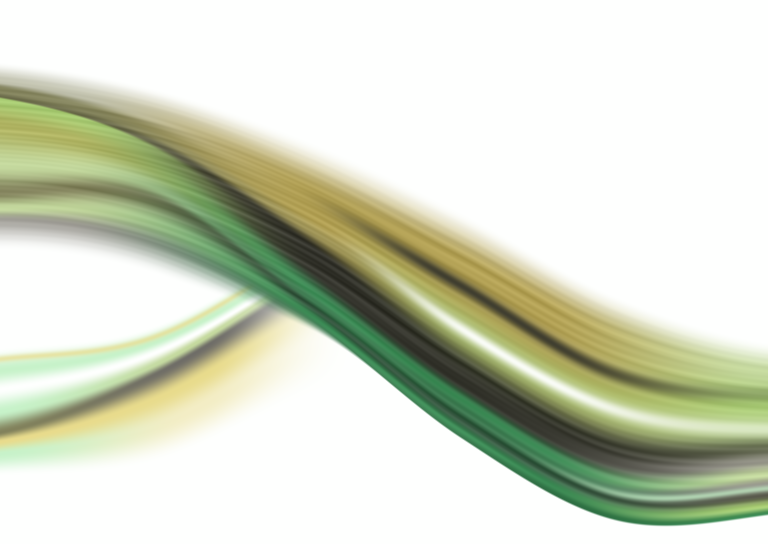
Write a WebGL 1 fragment shader that draws this background.

```glsl
precision highp float;
// Glossy green and gold ribbon sweeping over a pale crossing wisp on white.
uniform vec2 u_resolution;

const vec3 WHITE = vec3(0.995, 1.0, 0.995);
const vec3 INK = vec3(0.2, 0.2, 0.17);
const vec3 GREY = vec3(0.58, 0.57, 0.54);
const vec3 OLIVE = vec3(0.51, 0.51, 0.36);
const vec3 GOLD = vec3(0.70, 0.63, 0.33);
const vec3 YELLOW = vec3(0.91, 0.86, 0.55);
const vec3 LEAF = vec3(0.66, 0.80, 0.45);
const vec3 PALE = vec3(0.77, 0.85, 0.62);
const vec3 MINT = vec3(0.78, 0.95, 0.79);
const vec3 EMERALD = vec3(0.25, 0.56, 0.35);
const vec3 FOREST = vec3(0.20, 0.33, 0.24);
const float STREAK_AMOUNT = 0.16;
const vec2 STREAK_SCALE = vec2(3.0, 38.0);
const float SOFT_EDGE = 0.055;
const float CRISP_EDGE = 0.004;

// Gradient noise
vec2 gradientAt(vec2 cell) {
  float a = 6.2832 * fract(sin(dot(cell, vec2(127.1, 311.7))) * 4375.85);
  return vec2(cos(a), sin(a));
}

float gradientNoise(vec2 p) {
  vec2 i = floor(p), f = fract(p);
  vec2 u = f * f * f * (f * (f * 6.0 - 15.0) + 10.0);
  vec2 e = vec2(1.0, 0.0);
  float low = mix(dot(gradientAt(i), f), dot(gradientAt(i + e), f - e), u.x);
  float high = mix(dot(gradientAt(i + e.yx), f - e.yx),
                   dot(gradientAt(i + 1.0), f - 1.0), u.x);
  return mix(low, high, u.y);
}

// Catmull-Rom weights for knots at the given distances
vec4 splineWeights(vec4 d) {
  d = abs(d);
  vec4 inner = 1.0 + d * d * (1.5 * d - 2.5);
  vec4 outer = 2.0 + d * (-4.0 + d * (2.5 - 0.5 * d));
  return mix(inner, outer, step(1.0, d)) * step(d, vec4(2.0));
}

// Depth below the top of a curve with knots every fifth of the width
float curve(float x, vec4 a, vec4 b) {
  vec4 d = x * 5.0 + 1.0 - vec4(0.0, 1.0, 2.0, 3.0);
  return dot(a, splineWeights(d)) + dot(b, splineWeights(d - 4.0));
}

// Tone that changes from left through middle to right
vec3 along(vec2 k, vec3 left, vec3 middle, vec3 right) {
  return mix(mix(left, middle, k.x), right, k.y);
}

// Next colour stop across a ribbon
void stop(inout vec3 c, inout float last, float depth, float at, vec3 tone) {
  at = max(at, last + 0.001);
  c = mix(c, tone, smoothstep(last, at, depth));
  last = at;
}

float glow(float distance, float width) {
  return exp(-distance * distance / (width * width));
}

vec3 wisp(float x, float y) {
  vec2 k = vec2(smoothstep(0.0, 0.25, x), smoothstep(0.27, 0.46, x));
  vec3 c = WHITE;
  float last = curve(x, vec4(0.66, 0.64, 0.60, 0.44), vec4(0.25));
  float rim = last + 0.02;
  stop(c, last, y, curve(x, vec4(0.69, 0.681, 0.63, 0.475), vec4(0.27)), along(k, MINT, MINT, WHITE));
  stop(c, last, y, curve(x, vec4(0.73, 0.716, 0.65, 0.49), vec4(0.30)), WHITE);
  stop(c, last, y, curve(x, vec4(0.77, 0.757, 0.672, 0.50), vec4(0.32)), along(k, MINT, PALE, WHITE));
  stop(c, last, y, curve(x, vec4(0.81, 0.795, 0.69, 0.52), vec4(0.35)), along(k, OLIVE, GREY * 0.75, WHITE));
  stop(c, last, y, curve(x, vec4(0.82, 0.812, 0.735, 0.58), vec4(0.45)), along(k, YELLOW, YELLOW, WHITE));
  stop(c, last, y, curve(x, vec4(0.84, 0.834, 0.785, 0.64), vec4(0.55)), along(k, MINT, mix(YELLOW, WHITE, 0.5), WHITE));
  stop(c, last, y, curve(x, vec4(0.87, 0.875, 0.85, 0.73), vec4(0.65)), WHITE);
  return mix(c, YELLOW, 0.7 * glow(y - rim, 0.006) * (1.0 - k.y));
}

vec3 ribbon(float x, float y, out float coverage) {
  vec2 k = vec2(smoothstep(0.08, 0.42, x), smoothstep(0.7, 1.0, x));
  vec3 c = WHITE;
  float top = curve(x, vec4(0.11, 0.114, 0.162, 0.258), vec4(0.39, 0.543, 0.63, 0.635));
  float edge = curve(x, vec4(0.44, 0.405, 0.448, 0.586), vec4(0.803, 0.954, 0.945, 0.88));
  float seam = curve(x, vec4(0.31, 0.304, 0.344, 0.545), vec4(0.751, 0.899, 0.891, 0.85));
  float last = top;
  // Colour stops from the upper fade down to the lower edge
  stop(c, last, y, curve(x, vec4(0.15, 0.151, 0.217, 0.35), vec4(0.479, 0.617, 0.685, 0.68)), along(k, mix(OLIVE, WHITE, 0.5), GOLD, PALE));
  stop(c, last, y, curve(x, vec4(0.155, 0.162, 0.239, 0.396), vec4(0.552, 0.709, 0.74, 0.725)), along(k, OLIVE, GOLD, LEAF));
  stop(c, last, y, curve(x, vec4(0.16, 0.168, 0.25, 0.42), vec4(0.608, 0.759, 0.788, 0.765)), along(k, OLIVE, mix(GOLD, OLIVE, 0.4), PALE));
  stop(c, last, y, curve(x, vec4(0.165, 0.177, 0.263, 0.448), vec4(0.667, 0.82, 0.823, 0.79)), along(k, OLIVE * 0.85, INK, INK * 1.6));
  stop(c, last, y, curve(x, vec4(0.17, 0.182, 0.273, 0.49), vec4(0.707, 0.853, 0.847, 0.81)), along(k, LEAF, INK, GREY));
  stop(c, last, y, curve(x, vec4(0.225, 0.23, 0.313, 0.53), vec4(0.733, 0.884, 0.873, 0.83)), along(k, mix(GOLD, LEAF, 0.4), EMERALD, PALE));
  stop(c, last, y, seam, along(k, PALE, mix(EMERALD, FOREST, 0.4), GREY));
  stop(c, last, y, curve(x, vec4(0.375, 0.354, 0.365, 0.558), vec4(0.773, 0.917, 0.91, 0.865)), along(k, OLIVE, FOREST, INK * 1.7));
  stop(c, last, y, curve(x, vec4(0.42, 0.383, 0.409, 0.575), vec4(0.792, 0.936, 0.93, 0.88)), along(k, PALE, EMERALD, LEAF));
  stop(c, last, y, edge, along(k, GREY, EMERALD * 0.8, EMERALD));
  // Fine streaks along the flow
  float v = (y - top) / (edge - top);
  c += STREAK_AMOUNT * gradientNoise(vec2(x, v) * STREAK_SCALE) * (1.0 - c.b);
  // Dark crease, bright highlight and thin seam
  float crease = y - curve(x, vec4(0.10, 0.12, 0.22, 0.359), vec4(0.525, 0.687, 0.727, 0.70));
  float shine = y - curve(x, vec4(0.10, 0.15, 0.25, 0.396), vec4(0.604, 0.753, 0.79, 0.77));
  float shineOn = smoothstep(0.42, 0.62, x) * (1.0 - 0.5 * k.y);
  c = mix(c, LEAF, 0.75 * shineOn * glow(shine, 0.042));
  c = mix(c, INK, 0.9 * smoothstep(0.38, 0.58, x) * (1.0 - 0.7 * k.y) * glow(crease, 0.014));
  c = mix(c, WHITE, 0.95 * shineOn * glow(shine, 0.014));
  c = mix(c, MINT, 0.7 * smoothstep(0.65, 0.88, x) * glow(y - seam - 0.007, 0.006));
  // Lower edge sharpens towards the right
  float soft = mix(SOFT_EDGE, CRISP_EDGE, smoothstep(0.22, 0.5, x));
  coverage = 1.0 - smoothstep(edge - 0.3 * soft, edge + soft, y);
  return c;
}

void main() {
  vec2 uv = gl_FragCoord.xy / u_resolution;
  float depth = 1.0 - uv.y;
  float coverage;
  vec3 front = ribbon(uv.x, depth, coverage);
  gl_FragColor = vec4(clamp(mix(wisp(uv.x, depth), front, coverage), 0.0, 1.0), 1.0);
}
```
